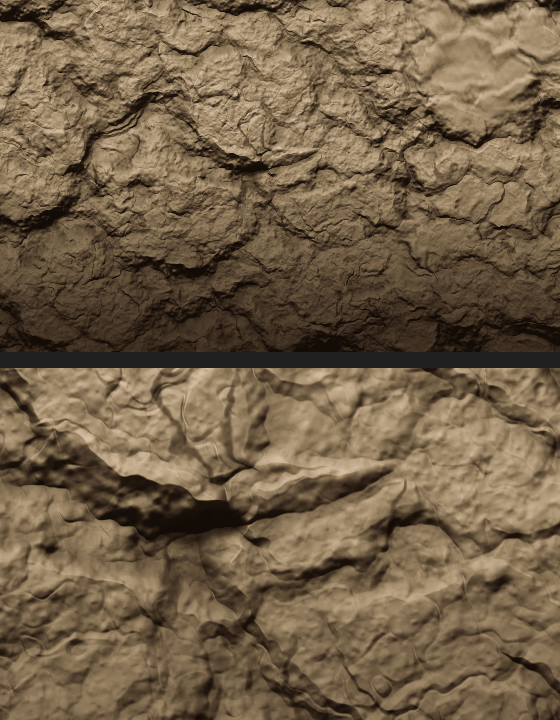
Top: the whole. Bottom: its middle third, enlarged.
A Shadertoy shader for this texture:

```glsl
// Rough torn clay: ragged crumbling clods, fine grain and sparse dark crevices, fading to shadow below.

const vec3  LIGHT = vec3(-0.22, 0.62, 0.78);    // from above, slightly left
const vec2  CLOD_SCALE = vec2(2.8, 3.8);        // large clods per canvas height
const vec2  LUMP_SCALE = vec2(8.0, 10.5);       // small clods per canvas height
const float CRUMB_SCALE = 25.0;                 // loose crumbs per canvas height
const float GRAIN_SCALE = 55.0;
const float CLOD_HEIGHT = 0.085;
const float LUMP_HEIGHT = 0.024;
const float CRUMB_HEIGHT = 0.0065;
const float FOLD_HEIGHT = 0.08;
const float GRAIN_HEIGHT = 0.0085;
const float RAGGEDNESS = 0.15;
const float FOLD_TILT = 0.28;                   // clods lean down to the right
const float CREVICE_DEPTH = 1.0;
const float SHADOW_DEPTH = 0.6;
const float AMBIENT = 0.12;
const float EXPOSURE = 0.70;
const float BOTTOM_LIGHT = 0.34;
const vec2  HAZE_CENTRE = vec2(1.36, 0.87);     // out of focus corner

// Clay tones from crevice to highlight, with the brightness of each in red
const int TONES = 7;
const vec3 CLAY[TONES] = vec3[](
    vec3(0.07, 0.045, 0.025), vec3(0.16, 0.11, 0.07), vec3(0.27, 0.21, 0.15),
    vec3(0.38, 0.31, 0.22), vec3(0.50, 0.42, 0.31), vec3(0.64, 0.55, 0.42),
    vec3(0.84, 0.75, 0.64));

vec3 hash3(vec2 p) {
    vec3 q = fract(p.xyx * vec3(0.1031, 0.1030, 0.0973));
    q += dot(q, q.yxz + 33.33);
    return fract((q.xxy + q.yzz) * q.zyx);
}

float noise(vec2 p) {
    vec2 i = floor(p), f = fract(p);
    f = f * f * (3.0 - 2.0 * f);
    return mix(mix(hash3(i).x, hash3(i + vec2(1, 0)).x, f.x),
               mix(hash3(i + vec2(0, 1)).x, hash3(i + vec2(1, 1)).x, f.x), f.y);
}

// Layered noise; billow turns plain hills into lumps parted by creases
float fbm(vec2 p, int octaves, float billow) {
    float sum = 0.0, amp = 0.5;
    for (int i = 0; i < octaves; i++) {
        float n = noise(p);
        sum += amp * mix(n, abs(2.0 * n - 1.0), billow);
        p = mat2(1.6, 1.2, -1.2, 1.6) * p + 7.3;
        amp *= 0.53;
    }
    return sum;
}

// Overlapping domed plates whose sides are steep in places, worn in others
float clods(vec2 p) {
    vec2 cell = floor(p), f = fract(p);
    float top = -0.25, side = mix(0.3, 3.2, noise(p * 2.3));
    for (int y = -1; y <= 1; y++)
    for (int x = -1; x <= 1; x++) {
        vec2 o = vec2(x, y);
        vec3 r = hash3(cell + o + 50.0);
        float d = length(o + r.xy - f);
        top = max(top, 0.5 * r.z - 0.3 * d * d - side * max(0.0, d - 0.5));
    }
    return top;
}

// Tilted, ragged coordinates
vec2 tear(vec2 p) {
    float c = cos(FOLD_TILT), s = sin(FOLD_TILT);
    vec2 q = mat2(c, s, -s, c) * p + 3.0;
    return q + RAGGEDNESS * (vec2(fbm(q * 8.0, 5, 0.0), fbm(q * 8.0 + 31.0, 5, 0.0)) - 0.5);
}

float form(vec2 p) {
    vec2 q = tear(p);
    return CLOD_HEIGHT * clods(q * CLOD_SCALE)
         + LUMP_HEIGHT * clods(q * LUMP_SCALE + 17.0)
         + FOLD_HEIGHT * fbm(q * vec2(4.0, 5.5), 4, 0.25);
}

float surface(vec2 p, float roughness) {
    float crumbs = smoothstep(0.35, 0.65, noise(p * 6.0 + 23.0)) * clods(p * CRUMB_SCALE + 2.0 * fbm(p * 30.0, 2, 0.0));
    return form(p) + roughness * (CRUMB_HEIGHT * crumbs + GRAIN_HEIGHT * fbm(p * GRAIN_SCALE, 3, 0.2));
}

vec3 clayColor(float tone) {
    vec3 color = CLAY[0];
    for (int i = 1; i < TONES; i++)
        color = mix(color, CLAY[i], clamp((tone - CLAY[i - 1].r) / (CLAY[i].r - CLAY[i - 1].r), 0.0, 1.0));
    return color;
}

void mainImage(out vec4 fragColor, in vec2 fragCoord) {
    vec2 p = fragCoord / iResolution.y;
    float haze = 1.0 - smoothstep(0.06, 0.30, length(p - HAZE_CENTRE));
    float roughness = mix(0.5, 1.0, smoothstep(0.25, 0.5, noise(p * 5.0 + 11.0))) * (1.0 - 0.85 * haze);
    float speck = mix(noise(p * 150.0), 0.5, haze);

    // Slope and direct light
    float e = mix(0.002, 0.018, haze);
    float h = surface(p, roughness);
    vec2 slope = vec2(surface(p + vec2(e, 0), roughness), surface(p + vec2(0, e), roughness)) - h;
    float light = max(0.0, dot(normalize(vec3(-slope / e, 1.0)), normalize(LIGHT)));

    // Crevices: clay rising around the point, sampled on a spiral turned by the grain
    float base = form(p), rise = 0.0;
    for (int i = 0; i < 12; i++) {
        float a = 2.4 * float(i) + 3.0 * speck, r = 0.006 + 0.004 * (float(i) + speck);
        rise += max(0.0, form(p + r * vec2(cos(a), sin(a))) - base) / r / 12.0;
    }
    float open = exp(-CREVICE_DEPTH * rise);

    // Shadows cast by ledges towards the light
    float ledge = 0.0;
    for (int i = 1; i <= 7; i++) {
        float d = 0.007 * (float(i) + speck - 0.5);
        ledge = max(ledge, (form(p + normalize(LIGHT.xy) * d) - base) / d);
    }
    float shadow = 1.0 - SHADOW_DEPTH * (1.0 - 0.5 * haze) * smoothstep(0.7, 1.6, ledge);

    // Short broken cracks
    vec2 q = tear(p);
    float crack = 1.0 - smoothstep(0.01, 0.05, abs(noise(q * 12.0 + 5.0) - 0.5));
    crack *= smoothstep(0.62, 0.75, noise(q * 14.0 + 40.0)) * (1.0 - haze);

    float tone = (AMBIENT * open + EXPOSURE * light * open * shadow) * (1.0 - 0.4 * crack);
    tone *= 0.95 + 0.10 * speck;
    tone *= mix(BOTTOM_LIGHT, 1.0, smoothstep(-0.05, 0.62, p.y));
    fragColor = vec4(clayColor(tone), 1.0);
}
```
